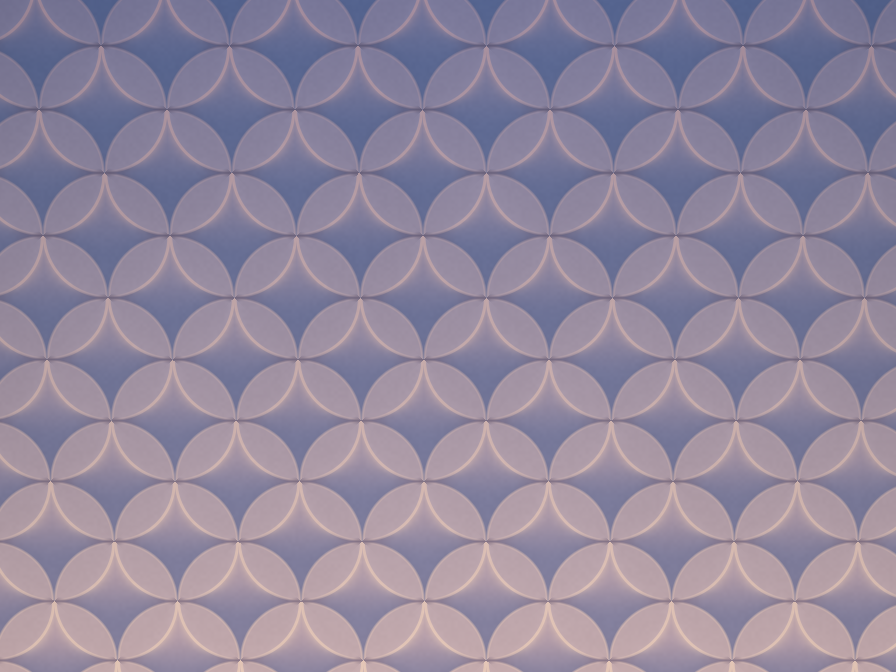
A Shadertoy shader for this pattern:

```glsl
// Dusk-lit relief of raised petals in overlapping circles, leaning gently back in perspective.

float hash(vec2 p) {
    return fract(sin(dot(p, vec2(127.1, 311.7))) * 43758.5453);
}

float valueNoise(vec2 p) {
    vec2 i = floor(p), f = fract(p);
    f = f * f * (3.0 - 2.0 * f);
    return mix(mix(hash(i), hash(i + vec2(1, 0)), f.x),
               mix(hash(i + vec2(0, 1)), hash(i + vec2(1, 1)), f.x), f.y);
}

// Offset from the centre of the diamond cell holding q; y points down.
vec2 diamondCell(vec2 q) {
    vec2 a = 0.5 * vec2(q.x + q.y, q.x - q.y);
    vec2 f = fract(a) - 0.5;
    return vec2(f.x + f.y, f.x - f.y);
}

void mainImage(out vec4 fragColor, in vec2 fragCoord) {
    vec2 p = fragCoord / iResolution.y;
    float aspect = iResolution.x / iResolution.y;
    float down = 1.0 - p.y;

    // Lattice shrinks slightly towards the bottom
    vec2 q = vec2(p.x - 0.5 * aspect - 0.057, down - 0.068);
    q *= 10.47 * (1.0 + 0.0483 * q.y);
    float aa = 10.5 / iResolution.y;

    // Four unit circles around the cell cut its star; negative is petal
    vec2 w = diamondCell(q);
    float d = length(abs(w) - 1.0) - 1.0;
    float gap = max(d, 0.0);
    float upper = smoothstep(0.12, -0.3, w.y);
    float sideCusp = smoothstep(0.4, 0.95, abs(w.x));

    // Colours warm from top to bottom
    vec3 petal = mix(vec3(0.47, 0.465, 0.595), vec3(0.76, 0.66, 0.67), down);
    vec3 blue = mix(vec3(0.33, 0.39, 0.56), vec3(0.53, 0.51, 0.62), down);
    vec3 lavender = mix(vec3(0.41, 0.43, 0.58), vec3(0.72, 0.62, 0.66), down);
    vec3 rim = mix(vec3(0.67, 0.56, 0.61), vec3(0.92, 0.80, 0.72), down);
    vec3 shadow = mix(vec3(0.34, 0.33, 0.45), vec3(0.54, 0.46, 0.53), down);

    // Recessed star: cool below, warm bounce under the upper petals
    vec3 star = mix(blue, lavender, smoothstep(0.4, -0.55, w.y));
    star = mix(star, blue * 0.96, 0.5 * exp(-gap * 9.0) * (1.0 - upper));
    star = mix(star, rim, 0.55 * exp(-gap * 13.0) * upper * (1.0 - sideCusp));
    star = mix(star, shadow, 0.85 * sideCusp * exp(-gap * 6.0));

    // Petal face, slightly lit along its lower edge
    vec3 face = petal + 0.025 * exp(min(d, 0.0) * 12.0) * upper;
    vec3 col = mix(face, star, smoothstep(-aa, aa, d + 0.01));

    // Thin bevel, brightest on lower petal edges
    float bevel = 1.0 - smoothstep(0.012, 0.012 + 1.4 * aa, abs(d + 0.015));
    col = mix(col, rim, bevel * mix(0.3, 0.75, upper) * (1.0 - 0.6 * sideCusp));

    // Dark pinch where petal tips meet
    float tip = length(vec2(1.0 - abs(w.x), w.y * 2.5));
    col = mix(col, shadow * 0.95, 0.6 * (1.0 - smoothstep(0.03, 0.22, tip)));

    // Plaster grain, soft mottling and darker upper corners
    col += 0.012 * (valueNoise(p * 190.0) - 0.5) + 0.012 * (valueNoise(p * 7.0) - 0.5);
    float side = (p.x - 0.5 * aspect) / (0.5 * aspect);
    col *= 1.01 - 0.07 * side * side * (0.4 + 0.6 * p.y);
    fragColor = vec4(col, 1.0);
}
```
